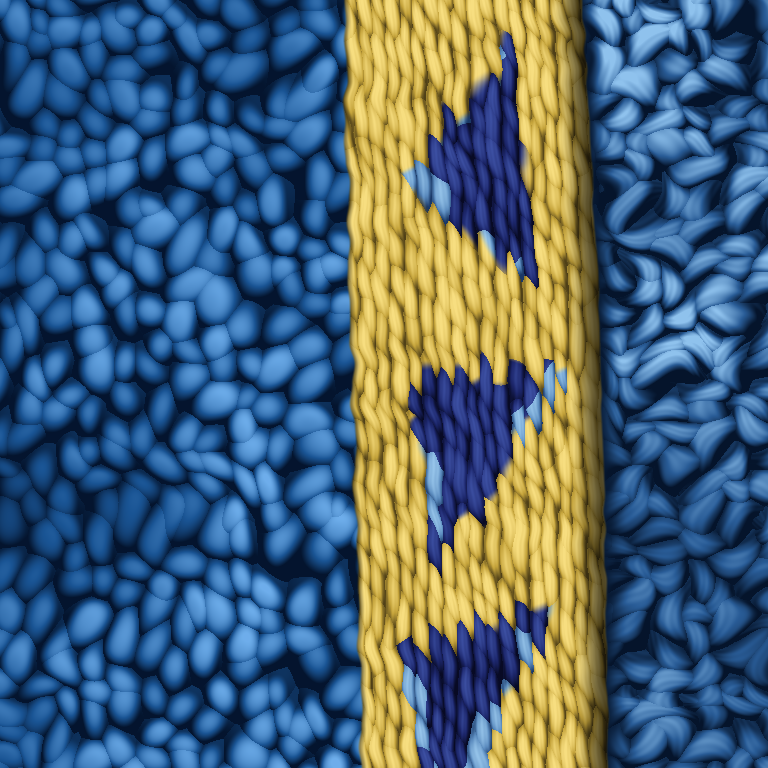
Reproduce this texture procedurally as a WebGL 2 fragment shader.

```glsl
#version 300 es
precision highp float;
// Blue terry cloth with a woven yellow ribbon carrying navy triangles.
// One scattered-dome function makes both the pile loops and the stitches;
// each stitch picks its thread colour from distances to the triangles.
uniform vec2 u_resolution;
out vec4 fragColor;

struct Tuft { vec2 normal; vec2 offset; vec2 cell; float height; float fibre; };

float hash(vec2 p) {
  vec3 q = fract(vec3(p.xyx) * 0.1031);
  q += dot(q, q.yzx + 33.33);
  return fract((q.x + q.y) * q.z);
}

float noise(vec2 p) {
  vec2 i = floor(p), f = fract(p);
  f = f * f * (3.0 - 2.0 * f);
  return mix(mix(hash(i), hash(i + vec2(1, 0)), f.x),
             mix(hash(i + vec2(0, 1)), hash(i + vec2(1, 1)), f.x), f.y);
}

// Highest of the jittered, rotated and bent domes around p.
Tuft tufts(vec2 p, float jitter, vec2 radius, float tilt, float spread, float bend) {
  Tuft top = Tuft(vec2(0), vec2(0), vec2(0), -9.0, 0.0);
  for (int j = -1; j <= 1; j++)
  for (int i = -1; i <= 1; i++) {
    vec2 cell = floor(p) + vec2(i, j);
    vec2 rnd = vec2(hash(cell + 17.0), hash(cell + 59.0));
    vec2 centre = cell + 0.5 + jitter * (rnd - 0.5);
    centre.y += 0.5 * (mod(cell.x, 2.0) - 0.5);
    float angle = tilt + spread * (hash(cell + 91.0) - 0.5);
    mat2 turn = mat2(cos(angle), sin(angle), -sin(angle), cos(angle));
    vec2 offset = p - centre;
    vec2 q = offset * turn;
    q.y += bend * (q.x * q.x - 0.15);
    q /= radius * (0.85 + 0.3 * rnd.y);
    float height = 1.0 - dot(q, q) + 0.55 * hash(cell + 133.0);
    if (height > top.height) {
      vec2 normal = turn * q / max(1.0, length(q));
      top = Tuft(normal, offset, cell, height, sin(q.y * 11.0 + q.x * 4.0));
    }
  }
  return top;
}

float shade(Tuft t, vec2 light) {
  return 0.8 * smoothstep(-0.05, 1.45, t.height) + 0.24 * dot(t.normal, light);
}

vec3 ramp(vec3 low, vec3 mid, vec3 high, float v) {
  v = clamp(v, 0.0, 1.0) * 2.0;
  return v < 1.0 ? mix(low, mid, v) : mix(mid, high, v - 1.0);
}

// Signed distance to the line a-b, negative on its left.
float side(vec2 p, vec2 a, vec2 b) {
  vec2 d = b - a;
  return dot(p - a, vec2(d.y, -d.x)) / length(d);
}

// x: distance to the whole triangle, y: to its two slanted sides only.
vec2 triangle(vec2 p, vec2 a, vec2 b, vec2 c) {
  float slanted = max(side(p, a, b), side(p, b, c));
  return vec2(max(slanted, side(p, c, a)), slanted);
}

vec3 leftPile(vec2 uv, float edge) {
  vec2 p = uv * vec2(25, 22) + 0.7 * noise(uv * 14.0);
  Tuft t = tufts(p, 0.7, vec2(0.72, 0.5), 1.3, 2.6, 0.15);
  float v = shade(t, vec2(0.35, 0.75)) * (0.62 + 0.65 * noise(uv * 6.0 + 3.0));
  v *= 0.75 + 0.25 * smoothstep(0.0, 0.12, uv.x);
  v *= 1.0 - 0.35 * exp(-dot(uv - vec2(0.11, 0.88), uv - vec2(0.11, 0.88)) * 90.0);
  v *= 1.0 + 0.2 * smoothstep(0.07, 0.02, edge - uv.x);
  return ramp(vec3(0.015, 0.08, 0.18), vec3(0.10, 0.33, 0.58), vec3(0.43, 0.68, 0.92), v + 0.02);
}

vec3 rightPile(vec2 uv, float edge) {
  vec2 p = uv * vec2(23, 25) + 0.8 * noise(uv * 17.0);
  Tuft t = tufts(p, 0.7, vec2(0.8, 0.43), 0.4, 6.2, 0.55);
  float v = shade(t, vec2(-0.3, 0.8)) + 0.035 * t.fibre;
  v *= 0.7 + 0.5 * noise(uv * 7.0 + 8.0);
  v *= mix(0.78, 1.12, smoothstep(0.15, 0.65, uv.y));
  v *= smoothstep(-0.006, 0.03, uv.x - edge);
  return ramp(vec3(0.02, 0.08, 0.17), vec3(0.16, 0.36, 0.59), vec3(0.56, 0.76, 0.93), v + 0.03);
}

vec3 ribbon(vec2 uv, float left, float right) {
  float across = (uv.x - left) / (right - left);
  vec2 scale = vec2(17, 23);
  vec2 p = vec2(across, uv.y) * scale + 0.35 * noise(uv * vec2(20, 12));
  Tuft t = tufts(p, 0.4, vec2(0.85, 0.46), 1.95, 0.5, 0.1);
  float v = shade(t, vec2(-0.5, 0.45)) + 0.04 * t.fibre + 0.07;

  // Thread colour is decided close to the centre of each stitch.
  vec2 at = uv - 0.8 * t.offset / scale * vec2(right - left, 1);
  vec2 mark = triangle(at, vec2(0.666, 0.941), vec2(0.534, 0.779), vec2(0.698, 0.620));
  vec2 second = triangle(at, vec2(0.536, 0.506), vec2(0.568, 0.275), vec2(0.738, 0.513));
  vec2 third = triangle(at, vec2(0.523, 0.150), vec2(0.575, -0.100), vec2(0.727, 0.222));
  if (second.x < mark.x) mark = second;
  if (third.x < mark.x) mark = third;
  bool pale = mark.y > -0.016 && hash(t.cell + 211.0) > 0.45;

  vec3 yellow = ramp(vec3(0.31, 0.25, 0.09), vec3(0.77, 0.64, 0.23), vec3(0.97, 0.87, 0.50), v + 0.10);
  vec3 navy = ramp(vec3(0.03, 0.04, 0.14), vec3(0.11, 0.15, 0.42), vec3(0.25, 0.33, 0.66), v);
  vec3 sky = ramp(vec3(0.10, 0.22, 0.40), vec3(0.36, 0.55, 0.75), vec3(0.62, 0.80, 0.94), v);
  vec3 colour = mix(pale ? sky : navy, yellow, smoothstep(0.002, 0.005, mark.x));
  colour *= 1.0 - 0.65 * smoothstep(0.86, 1.0, across);
  return colour * (0.55 + 0.45 * smoothstep(0.0, 0.025, across));
}

void main() {
  vec2 uv = gl_FragCoord.xy / u_resolution;
  float left = 0.471 - 0.024 * uv.y + 0.008 * (noise(vec2(uv.y * 38.0, 4.0)) - 0.5);
  float right = 0.791 - 0.033 * uv.y * uv.y + 0.004 * (noise(vec2(uv.y * 45.0, 9.0)) - 0.5);
  vec3 colour = mix(leftPile(uv, left), ribbon(uv, left, right), smoothstep(-0.002, 0.002, uv.x - left));
  colour = mix(colour, rightPile(uv, right), smoothstep(-0.002, 0.002, uv.x - right));
  fragColor = vec4(colour, 1);
}
```
